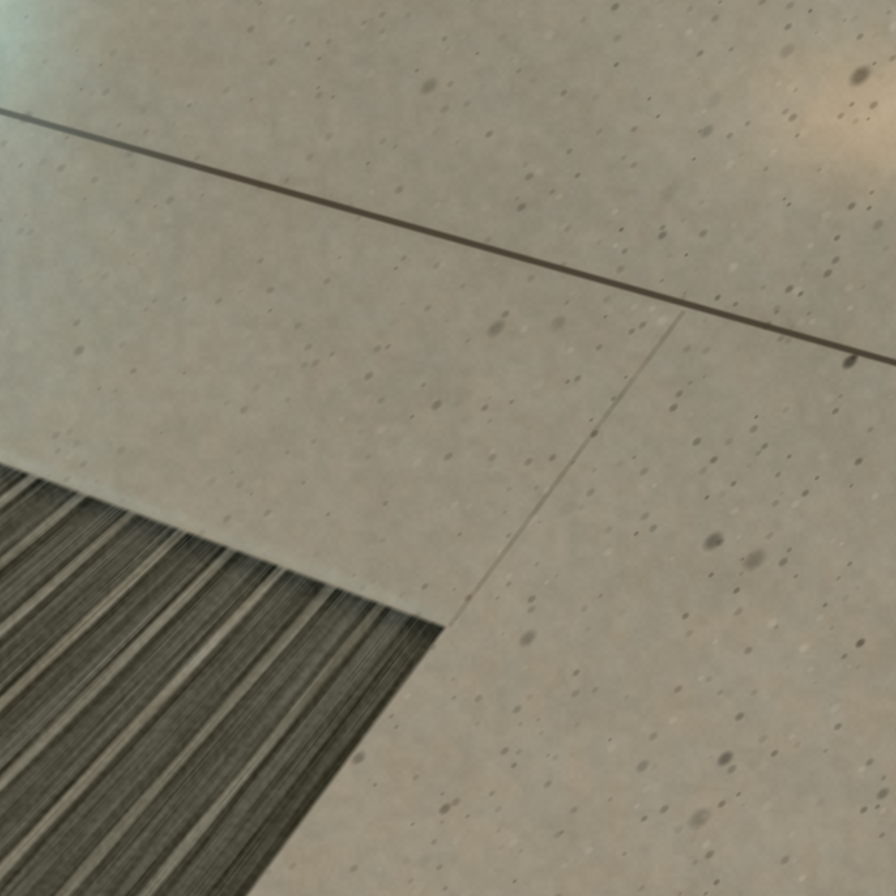
A three.js fragment shader for this texture:

```glsl
// Speckled stone floor in soft light, crossed by a dark joint and a faint one,
// with a ribbed mat in the lower left. The ribs are rays fanning from a vanishing
// point; the stone is value noise plus slanted specks scattered on jittered grids.
varying vec2 vUv;

float hash(vec2 p) {
  vec3 q = fract(vec3(p.xyx) * 0.1031);
  q += dot(q, q.yzx + 33.33);
  return fract((q.x + q.y) * q.z);
}

float noise(vec2 p) {
  vec2 i = floor(p), f = fract(p);
  f = f * f * (3.0 - 2.0 * f);
  return mix(mix(hash(i), hash(i + vec2(1.0, 0.0)), f.x),
             mix(hash(i + vec2(0.0, 1.0)), hash(i + 1.0), f.x), f.y);
}

float glow(vec2 p, vec2 center, vec2 size) {
  vec2 d = (p - center) / size;
  return exp(-dot(d, d));
}

float segment(vec2 p, vec2 a, vec2 b) {
  vec2 ab = b - a;
  return length(p - a - ab * clamp(dot(p - a, ab) / dot(ab, ab), 0.0, 1.0));
}

// One slanted speck per chosen cell, with random place, size and strength
float specks(vec2 p, float scale, float density) {
  vec2 g = p * scale, cell = floor(g);
  float sum = 0.0;
  for (int j = -1; j <= 1; j++) {
    for (int i = -1; i <= 1; i++) {
      vec2 c = cell + vec2(float(i), float(j));
      vec2 d = g - c - vec2(hash(c + 17.0), hash(c + 53.0));
      float radius = mix(0.10, 0.24, hash(c + 91.0));
      d = vec2(dot(d, vec2(0.75, 0.66)) * 0.6, dot(d, vec2(-0.66, 0.75)));
      sum += step(hash(c + 7.0), density) * hash(c + 131.0)
           * (1.0 - smoothstep(radius * 0.3, radius * 1.3, length(d)));
    }
  }
  return min(sum, 1.0);
}

vec3 stone(vec2 p) {
  vec3 col = mix(vec3(0.595, 0.56, 0.485), vec3(0.565, 0.54, 0.47),
                 smoothstep(0.1, 0.75, p.y));
  // Reflected light: cool from the left, warm from the upper right
  col += vec3(0.08, 0.17, 0.18) * glow(p, vec2(-0.03, 1.0), vec2(0.10, 0.14));
  col += vec3(0.02, 0.05, 0.06) * glow(p, vec2(-0.02, 0.72), vec2(0.16, 0.24));
  col += vec3(0.11, 0.065, 0.03) * glow(p, vec2(1.0, 0.87), vec2(0.14, 0.08));
  col += vec3(0.035, 0.035, 0.03) * glow(p, vec2(0.95, 0.93), vec2(0.22, 0.15));

  // Mottling and grain
  col += 0.020 * (noise(p * 14.0) - 0.5) + 0.028 * (noise(p * 75.0) - 0.5);
  col += 0.018 * (noise(p * 210.0) - 0.5);
  col += vec3(0.014, 0.0, -0.010) * (noise(p * 42.0 + 60.0) - 0.5);

  // Specks gather toward the right
  float amount = mix(0.45, 1.0, smoothstep(0.2, 0.9, p.x));
  col -= vec3(0.13, 0.13, 0.12) * amount * specks(p, 58.0, 0.20);
  col -= vec3(0.25, 0.24, 0.21) * amount * specks(p + 3.0, 25.0, 0.07);
  col += 0.05 * amount * specks(p + 9.0, 48.0, 0.12);
  return col;
}

vec3 mat(vec2 p, float across, float depth) {
  float rib = across / 0.0555 - 0.68;
  float id = floor(rib + 0.5);
  float offset = abs(rib - id);

  // Fine fibres run along the ribs, woven with a faint grain
  float fibre = noise(vec2(across * 230.0, depth * 9.0));
  float thread = noise(vec2(across * 520.0, depth * 16.0 + 40.0));
  vec3 col = vec3(0.31, 0.30, 0.25) + 0.10 * (fibre - 0.5) + 0.06 * (thread - 0.5);
  col += 0.05 * (noise(p * 190.0) - 0.5);

  // Pale rib crests beside darker grooves, fading at the right border
  float fade = 1.0 - smoothstep(0.41, 0.475, across);
  float crest = 1.0 - smoothstep(0.035, 0.13, offset);
  col += vec3(0.18, 0.17, 0.15) * crest * fade * mix(0.65, 1.0, hash(vec2(id, 4.0)));
  float second = abs(fract(rib - 0.28) - 0.5);
  col += 0.07 * (1.0 - smoothstep(0.02, 0.07, second)) * fade * hash(vec2(id, 8.0));
  col -= 0.06 * (1.0 - smoothstep(0.03, 0.10, abs(offset - 0.17)));

  // Shaded, cooler rims
  col -= vec3(0.09, 0.075, 0.055) * (1.0 - smoothstep(0.0, 0.035, depth));
  col -= 0.045 * smoothstep(0.44, 0.485, across);
  return col;
}

void main() {
  vec2 p = vUv;
  vec3 col = stone(p);

  // Dark joint across the floor, greyer toward the left
  float joint = abs(p.y - 0.876 + 0.281 * p.x) * 0.963;
  vec3 jointColor = mix(vec3(0.39, 0.41, 0.38), vec3(0.29, 0.26, 0.21),
                        smoothstep(0.0, 0.3, p.x));
  col = mix(col, jointColor, 0.92 * (1.0 - smoothstep(0.0012, 0.0058, joint)));
  col -= 0.025 * exp(-joint * 110.0);

  // Faint joint running to the mat corner
  float seam = segment(p, vec2(0.762, 0.651), vec2(0.503, 0.303));
  col -= 0.085 * (1.0 - smoothstep(0.0008, 0.0045, seam)) * mix(0.5, 1.0, noise(p * 45.0));

  // Mat: follow each ray from the vanishing point to the mat's far edge
  vec2 eye = vec2(1.457, 1.596), ray = p - eye;
  float reach = (0.483 - 0.369 * eye.x - eye.y) / (ray.y + 0.369 * ray.x);
  float across = eye.x + reach * ray.x;
  float depth = (0.483 - 0.369 * p.x - p.y) * 0.938;
  float inside = smoothstep(-0.004, 0.004, depth)
               * (1.0 - smoothstep(0.494, 0.500, across));
  float rim = exp(-pow((depth + 0.010) / 0.008, 2.0)) * (1.0 - smoothstep(0.46, 0.52, p.x));
  col += vec3(0.015, 0.03, 0.035) * rim;
  col = mix(col, mat(p, across, depth), inside);

  gl_FragColor = vec4(clamp(col, 0.0, 1.0), 1.0);
}
```
